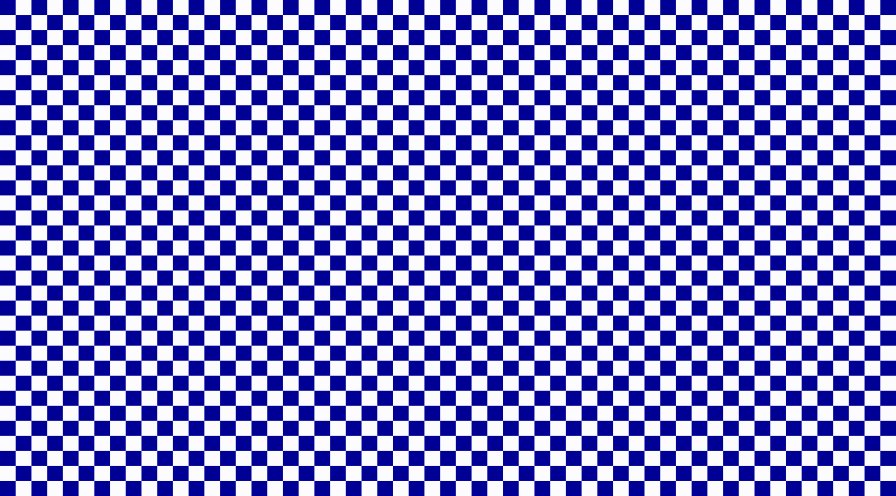
Write a Shadertoy shader that draws this pattern.

```glsl
#define CELLS vec2(57.0, 33.0)       // squares across and down
#define INK   vec3(0.0, 0.0, 0.58)
#define PAPER vec3(0.99, 0.99, 1.0)
#define EDGE_PIXELS 1.0              // width of the smoothed edge

// Square wave per axis: +1 in even cells, -1 in odd cells, with soft edges
vec2 squareWave(vec2 p, vec2 edgeWidth) {
    vec2 parity = 1.0 - 2.0 * mod(floor(p), 2.0);
    vec2 edgeDistance = 0.5 - abs(fract(p) - 0.5);
    return parity * clamp(2.0 * edgeDistance / edgeWidth, 0.0, 1.0);
}

void mainImage(out vec4 fragColor, in vec2 fragCoord) {
    vec2 cellsPerPixel = CELLS / iResolution.xy;
    vec2 wave = squareWave(fragCoord * cellsPerPixel, EDGE_PIXELS * cellsPerPixel);

    // Matching signs on both axes give an inked square
    float ink = 0.5 + 0.5 * wave.x * wave.y;
    fragColor = vec4(mix(PAPER, INK, ink), 1.0);
}
```
